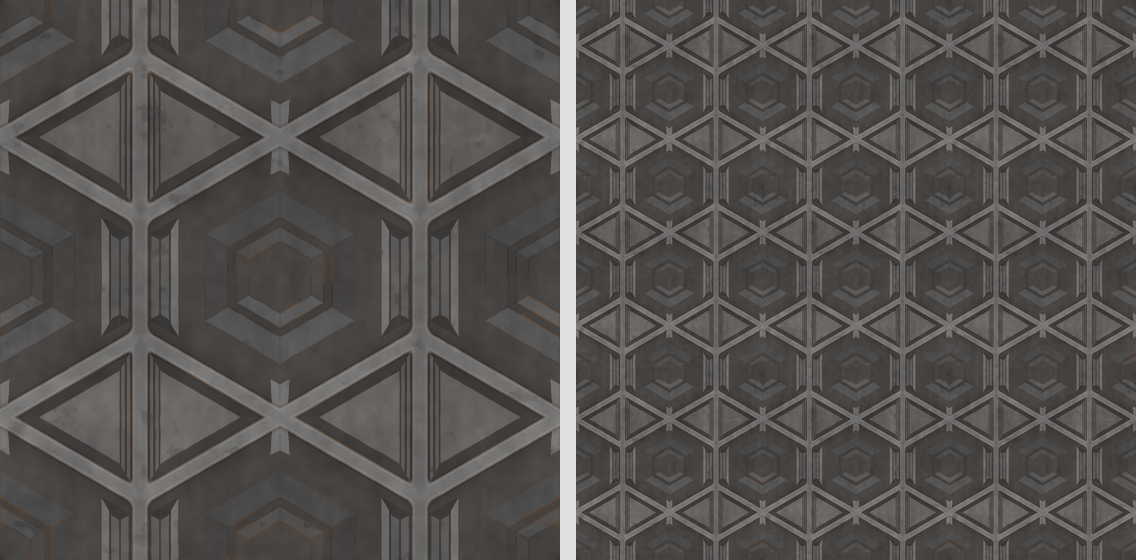
Left, the tile; right, the same tile 3 across and 3 down.
A Shadertoy shader for this pattern:

```glsl
#define REPEATS 2.0
#define UNITS 384.0
#define BEAM 11.0
#define WEAR 0.30
#define RUST_AMOUNT 0.55
#define RUST vec3(0.43, 0.29, 0.18)
#define STEEL_TINT vec3(-0.012, 0.002, 0.014)
#define DIAGONAL vec2(0.5005, 0.8657)
#define AA (0.5 * UNITS * REPEATS / iResolution.y)

float hash(vec2 p) {
    vec3 h = fract(vec3(p.xyx) * 0.1031);
    h += dot(h, h.yzx + 33.33);
    return fract((h.x + h.y) * h.z);
}

// Value noise that wraps on the unit square for whole-number frequencies
float noise(vec2 uv, vec2 freq) {
    vec2 p = uv * freq, i = floor(p), f = fract(p);
    f = f * f * (3.0 - 2.0 * f);
    vec2 a = mod(i, freq), b = mod(i + 1.0, freq);
    return mix(mix(hash(a), hash(vec2(b.x, a.y)), f.x),
               mix(hash(vec2(a.x, b.y)), hash(b), f.x), f.y);
}

float fbm(vec2 uv, vec2 freq) {
    float sum = 0.0, amp = 0.5;
    for (int i = 0; i < 5; i++) {
        sum += amp * noise(uv, freq);
        freq *= 2.0;
        amp *= 0.5;
    }
    return sum / 0.97;
}

float fill(float d) { return smoothstep(-AA, AA, d); }
float line(float d, float halfWidth) { return fill(halfWidth - abs(d)); }
float band(float d, float lo, float hi) { return fill(d - lo) * fill(hi - d); }

float smoothMin(float a, float b, float k) {
    float h = max(k - abs(a - b), 0.0) / k;
    return min(a, b) - h * h * k * 0.25;
}

// Grooved strips across a span measured from the vertical beam
float flutes(float v, float start, float pitch) {
    float s = mod(v - start, pitch);
    return band(s, 1.6, pitch - 1.4);
}

void mainImage(out vec4 fragColor, in vec2 fragCoord) {
    vec2 uv = fragCoord / iResolution.xy;
    vec2 q = (fract(uv * REPEATS + vec2(0.5, 0.49)) - 0.5) * UNITS;

    // Surface noise
    float cloud = fbm(uv, vec2(7.0));
    float grain = fbm(uv, vec2(48.0));
    float streak = fbm(uv, vec2(40.0, 6.0));
    float chips = (grain - 0.5) * 2.2;
    float rustMask = smoothstep(0.42, 0.68, 0.5 * cloud + 0.5 * fbm(uv, vec2(23.0)));

    // Mirrored cell: distances to the vertical and diagonal beams
    vec2 a = abs(q);
    float v = 0.5 * UNITS - a.x;
    float w = 0.5 * UNITS - a.y;
    float diag = dot(a, DIAGONAL) - 0.5 * UNITS * DIAGONAL.y;
    float vc = v + chips * 0.4;
    float dc = diag + chips * 0.4;

    // Recessed hexagon field with nested facet rings
    float slant = dot(a, vec2(0.5, 0.866));
    float hex = max(a.x, slant) + chips;
    float isSlant = fill(slant - a.x);
    float facet = mix(0.268, q.y < 0.0 ? 0.335 : 0.292, isSlant);
    float inner = band(hex, 43.0, 60.0);
    float outer = band(hex, 71.0, 103.0);
    float tone = 0.262 - 0.018 * band(hex, 60.0, 71.0);
    tone = mix(tone, facet + 0.012 * isSlant, inner);
    tone = mix(tone, facet - 0.008, outer);
    float tint = (inner + outer) * (0.4 + 0.6 * isSlant);
    float seam = line(min(a.x, abs(a.x - slant)), 0.9) * (inner + outer);
    float edges = line(hex - 43.0, 1.3) + line(hex - 60.0, 1.1)
                + line(hex - 71.0, 1.3) + 0.6 * line(hex - 103.0, 1.0);
    tone -= 0.03 * min(edges + seam, 1.0);
    tone *= 1.0 - 0.10 * smoothstep(-45.0, -10.0, diag);
    float rust = (edges + 0.8 * seam) * 0.9;

    // Fluted side panels with dark mitred ends
    float depth = -25.0 - dc;
    float panel = band(vc, 12.0, 54.0) * fill(depth);
    float strip = mix(0.345, 0.42, smoothstep(38.0, 43.0, v));
    float panelTone = mix(0.235, strip, flutes(vc, 14.0, 13.4));
    float cap = fill(min(min(v - 12.0, 54.0 - v) * 0.95, 15.0) - depth);
    panelTone = mix(panelTone, 0.215, cap);
    tone = mix(tone, panelTone, panel);
    tint = mix(tint, 0.5, panel);
    rust = mix(rust, 0.25 * line(v - 28.0, 1.5), panel);

    // Triangular plates framed by a dark bevel and grooved upright
    float triangle = fill(dc - BEAM) * fill(vc - BEAM);
    float fromDiag = dc - BEAM - 1.0;
    float fromSide = vc - BEAM - 2.0;
    float inset = min(fromDiag, fromSide);
    float bevel = 0.222 + 0.012 * step(0.0, q.y);
    float upright = mix(0.22, 0.35, flutes(vc, BEAM + 1.0, 7.5));
    float frame = mix(bevel, upright, fill(fromDiag - fromSide));
    float plate = mix(frame, 0.372 + 0.08 * (cloud - 0.5), fill(inset - 15.0));
    tone = mix(tone, plate, triangle);
    tint = mix(tint, 0.3, triangle);
    rust = mix(rust, 0.7 * line(inset, 1.2) + 0.25 * line(inset - 15.0, 1.0), triangle);

    // Notched tabs under the beam crossings
    float tab = fill(10.0 + 0.06 * w - a.x) * fill(45.0 + 0.55 * a.x - w) * fill(-diag);
    tone = mix(tone, 0.425 - 0.04 * line(a.x, 1.0), tab);
    tint = mix(tint, 0.6, tab);
    rust *= 1.0 - tab;

    // Beams with filleted joints, a worn lip and a contact shadow
    float beamDist = smoothMin(abs(dc), vc, 9.0);
    float beam = fill(BEAM - beamDist);
    float beamTone = mix(0.435, 0.395, smoothstep(-6.0, 6.0, abs(diag) - v));
    beamTone += 0.035 * line(beamDist - 8.0, 1.4) - 0.06 * line(beamDist - 10.5, 0.8);
    tone *= 1.0 - 0.16 * smoothstep(5.0, 0.0, beamDist - BEAM);
    tone = mix(tone, beamTone, beam);
    tint = mix(tint, 0.45, beam);
    rust = mix(rust, 0.45 * line(beamDist - 10.5, 1.0), beam);

    // Mottling, streaks and rust
    tone *= 1.0 + WEAR * (0.6 * (cloud - 0.5) + 0.6 * (grain - 0.5) + 0.5 * (streak - 0.5));
    tone -= 0.05 * smoothstep(0.66, 0.8, fbm(uv, vec2(31.0))) * step(0.3, tone);
    vec3 color = vec3(tone + 0.014, tone, tone - 0.010) + STEEL_TINT * tint;
    float stain = clamp(rust, 0.0, 1.0) * rustMask + 0.12 * rustMask * inner;
    color = mix(color, RUST, RUST_AMOUNT * stain);
    fragColor = vec4(color, 1.0);
}
```
